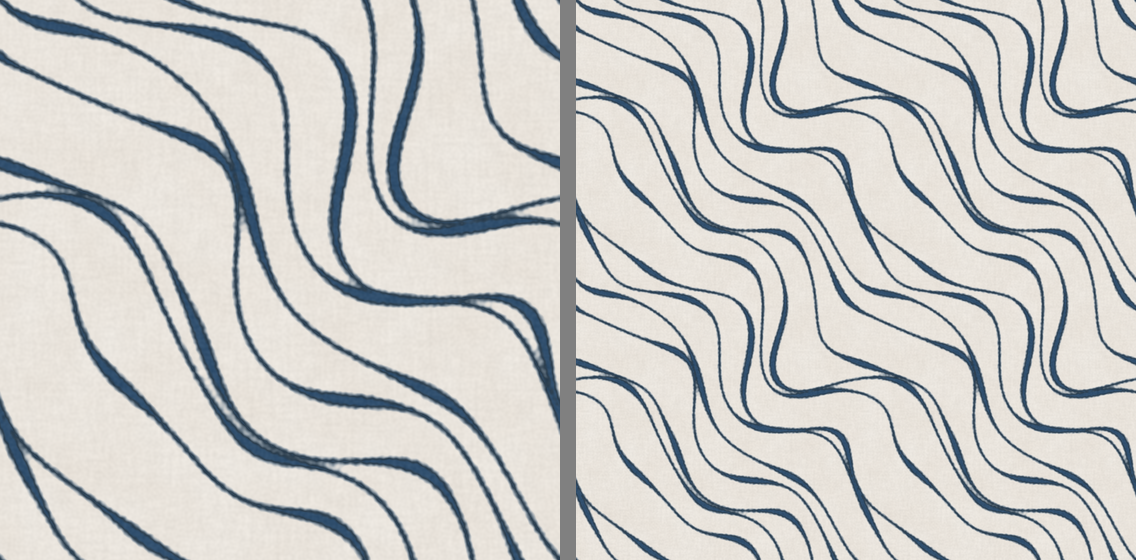
Left: one tile. Right: repeated 2 by 2.
A three.js fragment shader for this pattern:

```glsl
// Woven cream rug crossed by flowing navy ribbons that swell, thin, cross and merge; tiles seamlessly.
varying vec2 vUv;

const float TAU = 6.2831853;
const float STRANDS = 7.0;

// Unit gradient for a lattice cell
vec2 cellGradient(vec2 cell, float seed) {
  vec3 h = fract(vec3(cell.xyx + seed * 1.37) * vec3(0.1031, 0.1030, 0.0973));
  h += dot(h, h.yzx + 33.33);
  float angle = TAU * fract((h.x + h.y) * h.z);
  return vec2(cos(angle), sin(angle));
}

// Gradient noise that wraps after a whole number of cells
float wrapNoise(vec2 uv, vec2 period, float seed) {
  vec2 q = uv * period;
  vec2 i = floor(q);
  vec2 f = q - i;
  vec2 w = f * f * f * (f * (f * 6.0 - 15.0) + 10.0);
  vec2 e = vec2(1.0, 0.0);
  float a = dot(cellGradient(mod(i, period), seed), f);
  float b = dot(cellGradient(mod(i + e.xy, period), seed), f - e.xy);
  float c = dot(cellGradient(mod(i + e.yx, period), seed), f - e.yx);
  float d = dot(cellGradient(mod(i + e.xx, period), seed), f - e.xx);
  return mix(mix(a, b, w.x), mix(c, d, w.x), w.y);
}

// Level field: diagonal bands, bent into bowls at upper right and calm at lower left
float strandLevel(vec2 p, float id) {
  vec2 near = cos(TAU * (p - vec2(0.72, 0.7)));
  float strength = 0.035 + 0.14 * (0.5 + 0.25 * (near.x + near.y));
  float bend = strength * sin(TAU * (p.x - p.y + 0.15));
  float wobble = 0.24 * wrapNoise(p, vec2(2.0), id * 17.0 + 5.0);
  return p.x + p.y + bend + wobble;
}

// Signed distance to one ribbon, negative inside
float ribbon(vec2 p, float id) {
  float level = strandLevel(p, id);
  float eps = 0.002;
  vec2 slope = vec2(strandLevel(p + vec2(eps, 0.0), id),
                    strandLevel(p + vec2(0.0, eps), id)) - level;
  float center = (id + 0.5) / STRANDS + 0.03 * sin(id * 2.4);
  float offset = abs(fract(level - center + 0.5) - 0.5);
  float swell = 0.5 + 0.5 * sin(TAU * (2.0 * p.x - p.y) + id * 2.4);
  float halfWidth = mix(0.0044, 0.0125, swell * swell * swell);
  return offset / max(length(slope) / eps, 0.5) - halfWidth;
}

// Smooth union that webs the ribbons together where they meet
float softMin(float a, float b, float k) {
  float h = max(k - abs(a - b), 0.0) / k;
  return min(a, b) - h * h * k * 0.25;
}

void main() {
  vec2 p = vUv;

  // Ribbons
  float d = 1.0;
  for (int i = 0; i < 7; i++) {
    d = softMin(d, ribbon(p, float(i)), 0.012);
  }

  // Tufted, slightly ragged edges
  d += 0.0028 * wrapNoise(p, vec2(100.0), 3.0);

  // Cream pile: broad mottling, crossed fibres and fine grain
  float mottle = wrapNoise(p, vec2(9.0), 11.0) + 0.6 * wrapNoise(p, vec2(28.0), 19.0);
  float fibres = wrapNoise(p, vec2(110.0, 24.0), 23.0) + wrapNoise(p, vec2(24.0, 110.0), 29.0);
  float grain = wrapNoise(p, vec2(150.0), 31.0);
  vec3 cream = vec3(0.913, 0.892, 0.862) + 0.016 * mottle * vec3(0.7, 1.0, 1.3);
  cream += 0.016 * fibres + 0.022 * grain;

  // Navy yarn: slate rim around a bluer core
  float core = smoothstep(0.003, 0.008, -d);
  vec3 navy = mix(vec3(0.17, 0.24, 0.30), vec3(0.19, 0.31, 0.43), core);
  navy += 0.03 * grain + 0.02 * fibres;

  // Soft edge with a cool fringe
  float ink = 1.0 - smoothstep(-0.0043, 0.0043, d);
  vec3 color = mix(cream, navy, ink);
  color += vec3(0.0, 0.022, 0.045) * 4.0 * ink * (1.0 - ink);
  gl_FragColor = vec4(color, 1.0);
}
```
